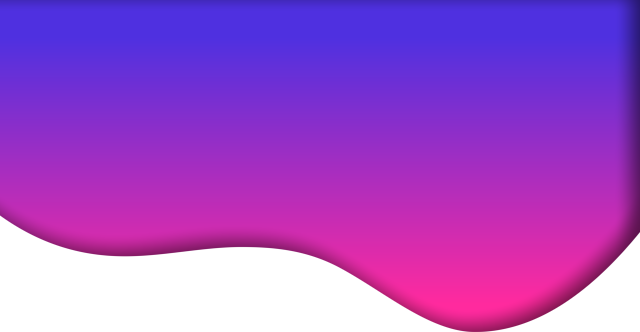
Write a Shadertoy shader that draws this background.

```glsl
// Violet-to-pink gradient panel with a wavy lower edge and a soft inner shadow on white.

// Wave knots: x, height, slope, in units of the canvas height.
const vec3 KNOTS[6] = vec3[6](
    vec3(0.0, 0.351, -0.72), vec3(0.376, 0.228, 0.0), vec3(0.727, 0.256, 0.0),
    vec3(1.023, 0.193, -0.54), vec3(1.429, 0.0, 0.0), vec3(1.925, 0.301, 1.23));

// Cubic Hermite curve through the knots.
float waveHeight(float x) {
    int i = 0;
    while (i < 4 && x > KNOTS[i + 1].x) i++;
    vec3 a = KNOTS[i], b = KNOTS[i + 1];
    float span = b.x - a.x, t = (x - a.x) / span, s = 1.0 - t;
    return s * s * ((1.0 + 2.0 * t) * a.y + t * span * a.z)
         + t * t * ((3.0 - 2.0 * t) * b.y - s * span * b.z);
}

// Approximate distance above the wave, measured across its slope.
float waveDistance(vec2 p) {
    float slope = (waveHeight(p.x + 0.004) - waveHeight(p.x - 0.004)) / 0.008;
    return (p.y - waveHeight(p.x)) / sqrt(1.0 + slope * slope);
}

// Coverage of a straight edge after blurring.
float blurredEdge(float d) {
    return smoothstep(-0.055, 0.055, d);
}

void mainImage(out vec4 fragColor, in vec2 fragCoord) {
    const float aspect = 1.925;
    vec2 p = fragCoord / iResolution.xy * vec2(aspect, 1.0);
    float pixel = 1.0 / iResolution.y;

    // Vertical gradient
    vec3 violet = vec3(0.31, 0.19, 0.88);
    vec3 pink = vec3(1.0, 0.165, 0.62);
    vec3 color = mix(violet, pink, clamp((0.887 - p.y) / 0.802, 0.0, 1.0));

    // Inner shadow: the blurred panel shifted up and to the left
    vec2 q = p + vec2(0.025, -0.015);
    float lit = blurredEdge(1.0 - q.y) * blurredEdge(aspect - q.x) * blurredEdge(waveDistance(q));
    color *= 1.0 - 0.58 * (1.0 - lit);

    // White below the wave
    float panel = smoothstep(-0.7 * pixel, 0.7 * pixel, waveDistance(p));
    fragColor = vec4(mix(vec3(1.0), color, panel), 1.0);
}
```
